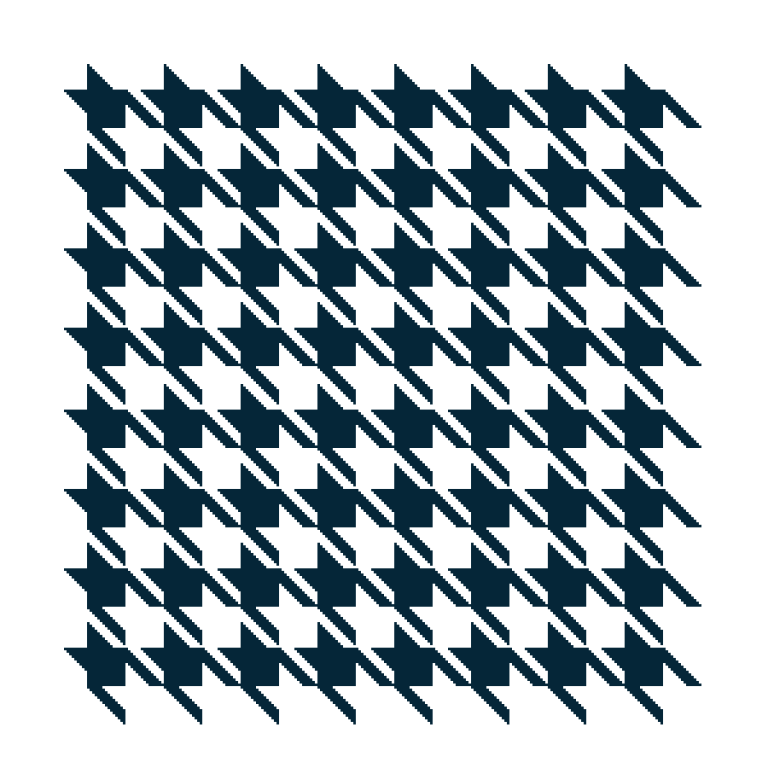
Write a WebGL 1 fragment shader that draws this pattern.

```glsl
precision highp float;

uniform vec2 u_resolution;

const float GRID = 300.0;                // weave cells along each side
const float REPEATS = 8.0;
const vec2 START = vec2(34.1, 35.3);     // first check, from the upper left
const vec2 PITCH = vec2(30.0, 31.2);
const float BODY = 15.0;
const float LEG = 6.0;
const float TOP_TOOTH = 10.0;
const float LEFT_TOOTH = 9.0;
const vec3 PAPER = vec3(1.0);
const vec3 NAVY = vec3(0.02, 0.15, 0.22);

// 1 where a lies in [low, high), for whole numbers
float within(float a, float low, float high) {
  return step(low - 0.5, a) * step(a, high - 0.5);
}

// One houndstooth check; c is a cell index from the body's upper left corner
float houndstooth(vec2 c, float body, float leg) {
  float low = min(c.x, c.y);
  float high = max(c.x, c.y);
  float slant = c.x - c.y;

  // Square body, then two legs mirrored about its diagonal
  float ink = within(low, 0.0, body) * within(high, 0.0, body);
  float legs = within(low, 0.0, body) * within(high, body, 2.0 * body)
             * within(abs(slant), body - leg + 1.0, body + 1.0);

  // Triangular teeth above and to the left
  float topTooth = within(c.x, 0.0, body) * within(c.y, -body, 0.0)
                 * within(slant, 0.0, TOP_TOOTH + 1.0);
  float leftTooth = within(c.y, 0.0, body) * within(c.x, -body, 0.0)
                  * within(-slant, 0.0, LEFT_TOOTH + 1.0);
  return max(max(ink, legs), max(topTooth, leftTooth));
}

// Ink of one weave cell, including checks that reach in from neighbours
float cellInk(vec2 cell) {
  vec2 wrapped = mod(cell, GRID);
  vec2 nearest = floor((wrapped + 0.5 - START) / PITCH);
  float ink = 0.0;
  for (int row = -1; row <= 1; row++) {
    for (int column = -1; column <= 1; column++) {
      vec2 id = nearest + vec2(float(column), float(row));
      float present = within(id.x, 0.0, REPEATS) * within(id.y, 0.0, REPEATS);
      vec2 corner = floor(START + PITCH * id);
      ink = max(ink, present * houndstooth(wrapped - corner, BODY, LEG));
    }
  }
  return ink;
}

// Blends the four closest cells by the share of the pixel each one covers
float smoothInk(vec2 p, vec2 pixel) {
  vec2 cell = floor(p - 0.5);
  vec2 edge = fract(p - 0.5) - 0.5;
  vec2 blend = clamp(edge / min(pixel, vec2(1.0)) + 0.5, 0.0, 1.0);
  float upper = mix(cellInk(cell), cellInk(cell + vec2(1.0, 0.0)), blend.x);
  float lower = mix(cellInk(cell + vec2(0.0, 1.0)), cellInk(cell + 1.0), blend.x);
  return mix(upper, lower, blend.y);
}

void main() {
  vec2 uv = gl_FragCoord.xy / u_resolution;
  vec2 p = vec2(uv.x, 1.0 - uv.y) * GRID;
  float ink = smoothInk(p, GRID / u_resolution);
  gl_FragColor = vec4(mix(PAPER, NAVY, ink), 1.0);
}
```
